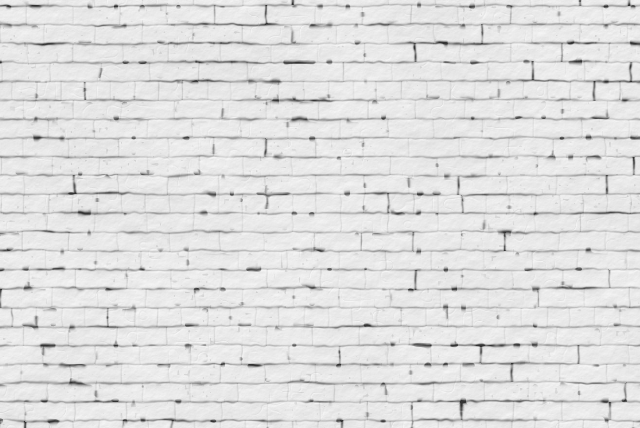
Reproduce this texture procedurally as a WebGL 2 fragment shader.

```glsl
#version 300 es
precision highp float;

uniform vec2 u_resolution;
out vec4 fragColor;

float hash(vec2 p) {
    vec3 q = fract(p.xyx * 0.1031);
    q += dot(q, q.yzx + 33.33);
    return fract((q.x + q.y) * q.z);
}

float noise(vec2 p) {
    vec2 cell = floor(p), f = fract(p);
    f = f * f * (3.0 - 2.0 * f);
    float low = mix(hash(cell), hash(cell + vec2(1, 0)), f.x);
    float high = mix(hash(cell + vec2(0, 1)), hash(cell + vec2(1, 1)), f.x);
    return mix(low, high, f.y);
}

float fbm(vec2 p) {
    float sum = 0.0, amplitude = 0.5;
    for (int i = 0; i < 4; i++) {
        sum += amplitude * noise(p);
        p = p * 2.03 + 17.3;
        amplitude *= 0.5;
    }
    return sum;
}

// Soft line profile, never thinner than a pixel
float stroke(float d, float width) {
    width = max(width, 0.8 / u_resolution.y);
    return exp(-d * d / (width * width));
}

// Hand-laid unevenness of the courses
vec2 wobble(vec2 p) {
    float slow = noise(p * vec2(13.0, 9.0)) - 0.5;
    float fast = noise(p * 70.0 + 5.0) - 0.5;
    float side = noise(p * 55.0 + 31.0) - 0.5;
    return p + vec2(side * 0.004, slow * 0.005 + fast * 0.0035);
}

// Signed distances to the nearest upright (x) and bed (y) joint, with their ids
vec2 joints(vec2 p, out vec2 upright, out float bed) {
    p = wobble(p);
    float course = (p.y - 0.0176) * 22.71;
    float row = floor(course);
    bed = round(course);

    // Every sixth course is laid in headers of half length
    float brickLength = mod(row, 6.0) == 5.0 ? 0.0567 : 0.1133;
    float shift = 0.5 * mod(row + floor((row + 1.0) / 6.0) + 1.0, 2.0);
    float along = p.x / brickLength + shift + 0.14 * (hash(vec2(row, 8.0)) - 0.5);
    upright = vec2(round(along), row);
    along += 0.12 * (hash(upright + 40.0) - 0.5);
    return vec2((along - upright.x) * brickLength, (course - bed) / 22.71);
}

// Height of the painted surface
float relief(vec2 p) {
    vec2 upright;
    float bed;
    vec2 d = joints(p, upright, bed);
    float paint = fbm(p * vec2(38.0, 46.0));
    float crack = stroke(noise(p * 42.0 + 70.0) - 0.5, 0.05);
    crack *= smoothstep(0.56, 0.75, noise(p * 19.0 + 11.0));
    return paint - 0.14 * crack - 0.22 * stroke(d.y, 0.0035) - 0.13 * stroke(d.x, 0.003);
}

void main() {
    vec2 p = gl_FragCoord.xy / u_resolution.y;
    float across = gl_FragCoord.x / u_resolution.x;
    vec2 upright;
    float bed;
    vec2 d = joints(p, upright, bed);

    // Whitewash lit from the upper left
    float light = relief(p) - relief(p + vec2(-0.001, 0.0022));
    float shade = 0.914 + 0.27 * light + 0.025 * (noise(p * 6.0) - 0.5);

    // Bed joints: thin broken shadow with a few deep open stretches
    float wear = noise(vec2(p.x * 19.0, bed * 7.3));
    float grain = noise(vec2(p.x * 75.0, bed * 5.7));
    float open = smoothstep(0.67, 0.92, noise(vec2(p.x * 8.0, bed * 13.1 + 4.0)));
    float depth = 0.06 + 0.25 * wear * (0.4 + grain) + 0.34 * open * (0.4 + 0.6 * grain);
    shade -= depth * stroke(d.y, 0.0019 + 0.0014 * wear);
    shade -= 0.055 * wear * stroke(d.y + 0.003, 0.0055);

    // Upright joints: mostly painted over, more open to the right
    float pick = hash(upright + 3.0);
    float gap = smoothstep(0.93 - 0.27 * across * across, 1.0, pick);
    float patchy = noise(vec2(upright.x * 9.7, p.y * 90.0));
    float seam = (0.03 + 0.1 * pick * patchy) + 0.5 * gap * (0.35 + patchy);
    shade -= seam * stroke(d.x, 0.0018 + 0.0012 * gap);

    // Chipped spots along the joints, denser in the lower left corner
    float corner = 1.0 - smoothstep(0.0, 0.28, length(p * vec2(1.0, 0.8)));
    float chip = smoothstep(0.77, 0.9, noise(p * vec2(48.0, 62.0) + 90.0) + 0.12 * corner);
    float nearJoint = max(stroke(d.y, 0.006), 0.7 * stroke(d.x, 0.004));
    shade -= 0.42 * chip * nearJoint;

    // Fine pits in the paint
    float pit = smoothstep(0.84, 0.96, noise(p * 120.0 + 7.0));
    shade -= 0.09 * pit * smoothstep(0.4, 0.75, noise(p * 11.0 + 52.0));

    fragColor = vec4(vec3(clamp(shade, 0.2, 0.955)), 1.0);
}
```
